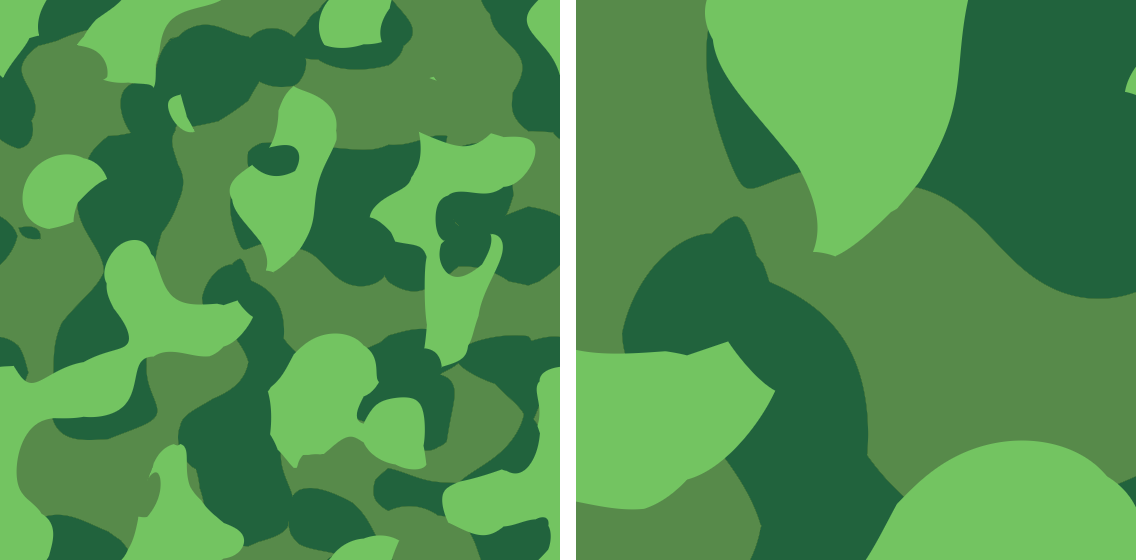
Left, the full canvas; right, a detail of the centre.
Write a WebGL 2 fragment shader that draws this pattern.

```glsl
#version 300 es
precision highp float;
// Seamless three-tone green camouflage: flat, irregular patches with curved and cornered outlines.

#define WAVES 12            // waves summed into one field
#define COARSEST 2.0        // fewest wave repeats across the canvas
#define FINEST_LIGHT 6.0    // most repeats, light patches
#define FINEST_MID 5.2      // most repeats, middle patches
#define LIGHT_LEVEL 0.465   // higher means less light green
#define MID_LEVEL -0.165    // higher means less middle green
#define BITE_LEVEL -1.0     // higher means larger notches
#define SEED 7.0
#define FRINGE 0.8          // strength of the brownish hairline

const vec3 DARK_GREEN = vec3(0.13, 0.39, 0.24);
const vec3 MID_GREEN = vec3(0.34, 0.54, 0.29);
const vec3 LIGHT_GREEN = vec3(0.45, 0.77, 0.38);
const vec3 FRINGE_GREEN = vec3(0.25, 0.45, 0.22);
const float PI = 3.14159265;

uniform vec2 u_resolution;
out vec4 fragColor;

float hash(float n) {
  return fract(sin(n * 127.1) * 43758.5453);
}

// Triangle wave with the variance of a cosine; its kinks make corners.
float triangleWave(float x) {
  return (4.0 * abs(fract(x) - 0.5) - 1.0) * sqrt(1.5);
}

// Random field of mean 0 and variance 1; whole-number wave vectors make it tile.
float waveField(vec2 p, float seed, float finest) {
  float sum = 0.0;
  for (int i = 0; i < WAVES; i++) {
    float n = float(i);
    float id = seed * 31.0 + n;
    float angle = PI * (n + hash(id)) / float(WAVES);
    float radius = mix(COARSEST, finest, fract(n * 0.618 + hash(seed + 0.5)));
    vec2 repeats = round(radius * vec2(cos(angle), sin(angle)));
    float x = dot(repeats, p) + hash(id + 0.37);
    sum += i % 4 == 0 ? triangleWave(x) : cos(2.0 * PI * x);
  }
  return sum * sqrt(2.0 / float(WAVES));
}

// Patches with notches cut out by a second field, which leaves sharp tips.
float patches(vec2 p, float seed, float level, float finest) {
  float body = waveField(p, seed, finest) - level;
  float bite = waveField(p, seed + 1.0, finest) - BITE_LEVEL;
  return min(body, bite);
}

// Coverage of the region where the field is positive, smoothed over one pixel.
float coverage(float field) {
  float slope = length(vec2(dFdx(field), dFdy(field)));
  return clamp(0.5 + field / max(slope, 1e-5), 0.0, 1.0);
}

void main() {
  vec2 p = gl_FragCoord.xy / u_resolution;

  // Middle green over dark green, with a thin fringe along the border
  float mid = coverage(patches(p, SEED, MID_LEVEL, FINEST_MID));
  vec3 color = mix(DARK_GREEN, MID_GREEN, mid);
  color = mix(color, FRINGE_GREEN, FRINGE * 4.0 * mid * (1.0 - mid));

  // Light green on top
  float light = coverage(patches(p, SEED + 2.0, LIGHT_LEVEL, FINEST_LIGHT));
  color = mix(color, LIGHT_GREEN, light);

  fragColor = vec4(color, 1.0);
}
```
